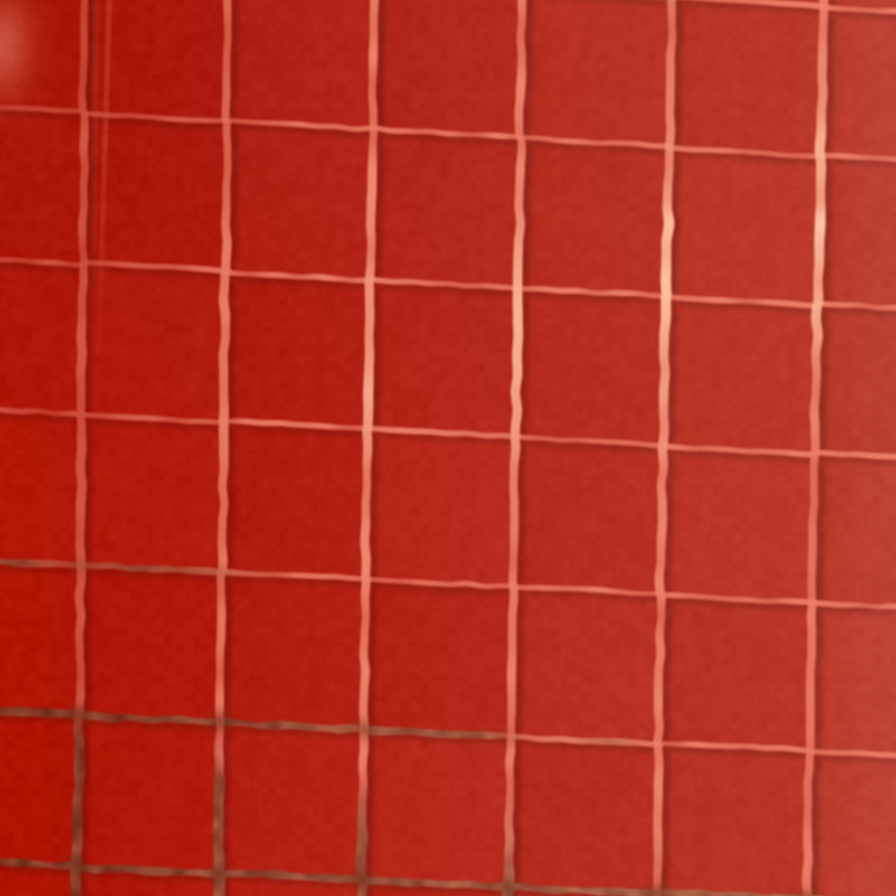
A WebGL 1 fragment shader for this texture:

```glsl
precision highp float;
// Glossy red square wall tiles seen slightly askew, with pale worn grout and grime at lower left.
uniform vec2 u_resolution;

float hash(vec2 p) {
  return fract(sin(dot(p, vec2(127.1, 311.7))) * 43758.5453);
}

float noise(vec2 p) {
  vec2 i = floor(p), f = fract(p);
  f = f * f * (3.0 - 2.0 * f);
  return mix(mix(hash(i), hash(i + vec2(1.0, 0.0)), f.x),
             mix(hash(i + vec2(0.0, 1.0)), hash(i + vec2(1.0, 1.0)), f.x), f.y);
}

// Soft line: 1 within halfWidth of the centre, fading over the blur.
float line(float d, float halfWidth) {
  float blur = max(0.0025, 0.75 / u_resolution.y);
  return 1.0 - smoothstep(halfWidth - blur, halfWidth + blur, abs(d));
}

// Grime grows towards the lower left, with a ragged boundary.
float grime(vec2 p, float start) {
  float ragged = 0.12 * (noise(p * 19.0 + 4.0) - 0.5);
  return smoothstep(0.0, 0.12, p.y - start - 0.35 * p.x + ragged);
}

// Grout colour: pink, bleached by the light, stained by dirt.
vec3 groutColor(vec2 p, float light, float dirt) {
  vec3 clean = mix(vec3(0.80, 0.29, 0.22), vec3(0.92, 0.47, 0.38), smoothstep(0.05, 0.35, p.x));
  clean = mix(clean, vec3(1.0, 0.77, 0.64), light);
  vec3 stain = mix(vec3(0.40, 0.15, 0.08), vec3(0.74, 0.47, 0.35),
                   clamp(noise(p * 75.0) * 0.6 + p.x * 0.65 - 0.1, 0.0, 1.0));
  return mix(clean, stain, dirt * 0.9);
}

void main() {
  vec2 p = gl_FragCoord.xy / u_resolution;
  p.y = 1.0 - p.y; // measured downwards

  // Grid coordinates with perspective: about six tiles each way
  vec2 g = vec2(-0.587 + 0.036 * p.y + (6.284 + 0.16 * p.y) * p.x
                  - (0.224 + 0.08 * p.y) * p.x * p.x,
                -0.710 - 0.364 * p.x + (5.926 + 0.093 * p.x) * p.y);
  vec2 nearest = floor(g + 0.5);
  vec2 tile = floor(g);
  vec2 d = (g - nearest) / vec2(6.2, 5.97);

  // Uneven tile edges: a small step per segment plus a fine wobble
  d.x += 0.0025 * (hash(vec2(nearest.x, tile.y)) - 0.5)
       + 0.0028 * (noise(vec2(nearest.x * 7.3, p.y * 48.0)) - 0.5);
  d.y += 0.0025 * (hash(vec2(tile.x, nearest.y) + 31.0) - 0.5)
       + 0.0024 * (noise(vec2(p.x * 48.0, nearest.y * 5.7)) - 0.5);

  // Glazed surface: saturated at left, hazier at right
  vec3 color = mix(vec3(0.665, 0.085, 0.030), vec3(0.725, 0.215, 0.160),
                   smoothstep(-0.05, 1.0, p.x));
  color += vec3(0.025, -0.005, -0.012) * smoothstep(0.1, 0.55, p.y) * (1.0 - p.x);
  color += 0.02 * (hash(tile + 9.0) - 0.5);
  color += 0.025 * (noise(p * 95.0) - 0.5) + 0.018 * (noise(p * 210.0) - 0.5);
  color += vec3(0.02, 0.045, 0.045) * smoothstep(0.88, 1.0, p.x);

  // Corner glare and a faint doubled reflection at upper left
  vec2 glare = (p - vec2(0.0, 0.05)) / vec2(0.035, 0.055);
  color += vec3(0.13, 0.24, 0.21) * exp(-dot(glare, glare));
  float ghost = line(p.x - 0.122 + 0.03 * p.y, 0.003) + 0.6 * line(p.x - 0.107 + 0.012 * p.y, 0.004);
  color += vec3(0.07, 0.09, 0.08) * ghost * (1.0 - smoothstep(0.1, 0.48, p.y));

  // Shadowed rims beside the grout
  float rim = max(exp(-pow((d.x - 0.008) / 0.0055, 2.0)),
                  0.7 * exp(-pow((d.y - 0.006) / 0.005, 2.0)));
  color *= 1.0 - 0.17 * rim;

  // Horizontal joints: thin and broken by wear
  float dirtH = grime(p, 0.55);
  float wearH = noise(vec2(p.x * 36.0, nearest.y * 11.0));
  float widthH = 0.0026 + 0.0008 * wearH + 0.0024 * dirtH * noise(p * 55.0 + 7.0);
  float maskH = line(d.y, widthH) * mix(0.65 + 0.3 * wearH, 0.95, dirtH);
  color = mix(color, groutColor(p, 0.12 * wearH, dirtH), maskH);

  // Vertical joints: wider, with a diagonal band of reflected light
  float dirtV = grime(p, 0.70);
  float wearV = noise(vec2(nearest.x * 13.0, p.y * 32.0));
  float band = exp(-pow((p.y - 0.53 + 0.30 * p.x) / 0.15, 2.0));
  float light = band * smoothstep(0.12, 0.65, p.x) * (0.5 + 0.5 * wearV) + 0.12 * wearV;
  float widthV = 0.0040 + 0.0010 * wearV + 0.0008 * band + 0.0022 * dirtV * noise(p * 50.0 + 2.0);
  float maskV = line(d.x, widthV) * mix(0.75 + 0.25 * wearV, 0.95, max(dirtV, band));
  color = mix(color, groutColor(p, light, dirtV), maskV);

  // Dark smudges where stained joints cross
  float crossing = exp(-dot(d, d) / 0.00012);
  color = mix(color, vec3(0.45, 0.18, 0.10), 0.55 * crossing * dirtH);

  gl_FragColor = vec4(clamp(color, 0.0, 1.0), 1.0);
}
```
